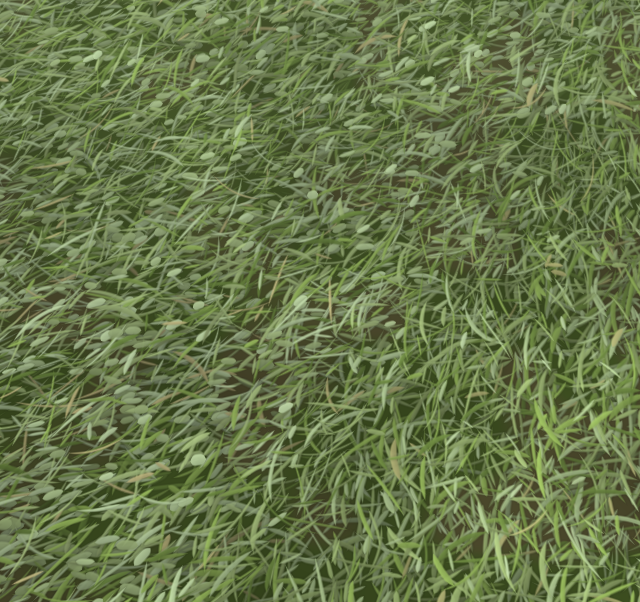
Give the GLSL for this texture, as a Shadertoy shader.

```glsl
const int LAYERS = 18;
const float CELLS = 14.0;        // grid cells per canvas height at the near edge
const float SHRINK = 0.75;       // how much finer the lawn gets with distance

const vec3 PALE = vec3(0.51, 0.58, 0.39);
const vec3 SILVER = vec3(0.57, 0.64, 0.50);
const vec3 FRESH = vec3(0.46, 0.56, 0.28);
const vec3 OLIVE = vec3(0.42, 0.47, 0.32);
const vec3 DEEP = vec3(0.34, 0.43, 0.20);
const vec3 SHADE = vec3(0.21, 0.27, 0.11);
const vec3 SOIL = vec3(0.26, 0.25, 0.15);
const vec3 STRAW = vec3(0.61, 0.58, 0.41);

// Four random values without sine
vec4 hash4(vec2 p) {
    vec4 q = fract(p.xyxy * vec4(0.1031, 0.1030, 0.0973, 0.1099));
    q += dot(q, q.wzxy + 33.33);
    return fract((q.xxyz + q.yzzw) * q.zywx);
}

float noise(vec2 p) {
    vec2 i = floor(p), f = fract(p);
    f = f * f * (3.0 - 2.0 * f);
    float low = mix(hash4(i).x, hash4(i + vec2(1, 0)).x, f.x);
    float high = mix(hash4(i + vec2(0, 1)).x, hash4(i + vec2(1, 1)).x, f.x);
    return mix(low, high, f.y);
}

// Upright turf at the lower right, flattened lawn elsewhere
float uprightness(vec2 ground) {
    float edge = 0.15 * (noise(ground * 4.0) - 0.5);
    return smoothstep(-0.25, 0.25, ground.x - 0.9 * ground.y + 0.3 + edge);
}

vec3 bladeColor(float pick, float upright) {
    vec3 color = PALE;
    if (pick > 0.32) color = SILVER;
    if (pick > 0.54) color = FRESH;
    if (pick > 0.74) color = OLIVE;
    if (pick > 0.84) color = DEEP;
    if (pick > 0.97) color = STRAW;
    return mix(color, FRESH, 0.2 * upright);
}

// Tapered, bent strip: x is the signed distance, y the side across it
vec2 strip(vec2 p, float angle, float halfLength, float halfWidth, float bend) {
    float c = cos(angle), s = sin(angle);
    p = vec2(c * p.x + s * p.y, c * p.y - s * p.x);
    p.y += bend * (p.x * p.x - 0.2);
    float along = p.x / halfLength;
    along *= along;
    float width = halfWidth * (1.0 - along * along);
    return vec2(abs(p.y) - width, clamp(p.y / halfWidth, -1.0, 1.0));
}

// Paint one layer of scattered blades and clover leaves
vec3 paintLayer(vec3 color, vec2 grid, float layer, float depth, float upright, float lush, float blur) {
    vec2 base = floor(grid);
    for (int y = -1; y <= 1; y++) {
        for (int x = -1; x <= 1; x++) {
            vec2 id = base + vec2(x, y) + 37.0 * layer;
            vec4 place = hash4(id);
            vec2 local = grid - base - vec2(x, y) - place.xy;
            if (dot(local, local) > 1.0) continue;
            vec4 look = hash4(id + 211.0);

            bool leaf = look.w < 0.13;
            float spread = (look.x + place.z - 1.0) * mix(1.4, 1.7, upright);
            float angle = mix(0.45, 1.0, upright) + spread;
            float halfLength = mix(0.25, 0.92, look.y * look.y);
            float halfWidth = mix(0.03, 0.08, look.z * look.z);
            if (leaf) {
                angle = mix(0.25 + 0.5 * spread, angle, upright);
                halfLength = mix(0.18, 0.32, look.y);
                halfWidth = mix(0.07, 0.14, look.z) * (1.0 - 0.6 * upright);
            }
            vec2 shape = strip(local, angle, halfLength, halfWidth * lush, 0.6 * (look.z - 0.5));
            if (shape.x > 0.1) continue;
            float cover = smoothstep(blur, -blur, shape.x);
            float shadow = smoothstep(0.08, 0.0, shape.x);

            vec3 tint = leaf ? mix(PALE, SILVER, look.x) : bladeColor(place.w, upright);
            tint *= depth * (0.88 + 0.24 * look.x) * (1.0 + 0.08 * shape.y);
            color *= 1.0 - 0.055 * shadow * (1.0 - cover);
            color = mix(color, tint, cover * 0.92);
        }
    }
    return color;
}

void mainImage(out vec4 fragColor, in vec2 fragCoord) {
    vec2 p = fragCoord / iResolution.y;

    // Perspective: cells shrink evenly toward the top
    float scale = 1.0 + SHRINK * p.y;
    vec2 ground = vec2((p.x - 0.53) * scale, p.y + 0.5 * SHRINK * p.y * p.y);
    float blur = 0.0023 * scale * CELLS;

    // Broad fields that steer the growth
    float upright = uprightness(ground);
    float lush = mix(0.65, 1.25, noise(ground * 9.0 + 5.0));

    // Shaded earth, then blades from the bottom up
    vec3 color = mix(SHADE, SOIL, smoothstep(0.45, 0.75, noise(ground * 7.0)));
    for (int i = 0; i < LAYERS; i++) {
        float layer = float(i);
        float depth = mix(0.74, 1.16, layer / float(LAYERS - 1));
        vec2 grid = ground * CELLS + layer * vec2(0.37, 0.71);
        color = paintLayer(color, grid, layer, depth, upright, lush, blur);
    }

    // Broad mottling and a faint haze with distance
    float mottle = 0.6 * noise(ground * vec2(3.0, 5.0) + 9.0) + 0.4 * noise(ground * 11.0);
    color *= 0.87 + 0.28 * mottle;
    color = mix(color, vec3(0.48, 0.56, 0.37), 0.15 * smoothstep(0.3, 1.0, p.y));
    fragColor = vec4(color, 1.0);
}
```
